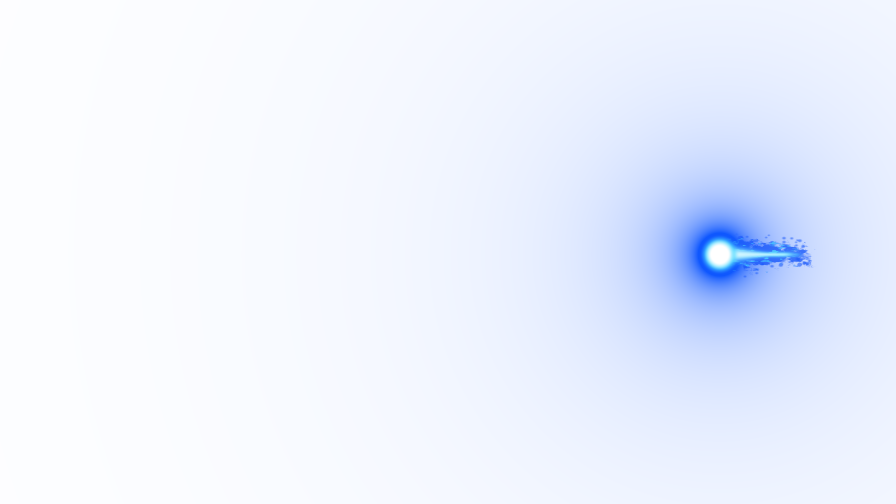
Give the GLSL for this background, as a Shadertoy shader.

```glsl
// A blue comet on a pale sky: a wide halo falls off as one over distance,
// a white-hot head sits at its centre, and a ragged tail of stretched noise,
// a bright streak and scattered sparks trails to the right.

const vec2 HEAD = vec2(1.428, 0.495);      // in canvas heights
const float TAIL_LENGTH = 0.172;
const vec3 DEEP_BLUE = vec3(0.08, 0.33, 0.98);
const vec3 CYAN = vec3(0.30, 0.85, 1.0);
const vec3 WHITE = vec3(1.0);

float hash(vec2 p) {
    return fract(sin(dot(p, vec2(127.1, 311.7))) * 43758.5453);
}

float noise(vec2 p) {
    vec2 cell = floor(p);
    vec2 f = fract(p);
    f = f * f * (3.0 - 2.0 * f);
    float low = mix(hash(cell), hash(cell + vec2(1.0, 0.0)), f.x);
    float high = mix(hash(cell + vec2(0.0, 1.0)), hash(cell + 1.0), f.x);
    return mix(low, high, f.y);
}

float fbm(vec2 p) {
    float sum = 0.0;
    float weight = 0.55;
    for (int i = 0; i < 3; i++) {
        sum += weight * noise(p);
        p = p * 2.1 + 7.3;
        weight *= 0.5;
    }
    return sum;
}

// Soft disc: 1 inside, 0 outside
float disc(vec2 p, float radius, float blur) {
    return 1.0 - smoothstep(radius - blur, radius + blur, length(p));
}

// Pale sky darkening to saturated blue near the head
vec3 halo(float dist) {
    float strength = clamp(0.041 / max(dist, 0.02) - 0.018, 0.0, 0.94);
    return WHITE - strength * vec3(1.0, 0.70, 0.005);
}

// Ragged blue envelope of the tail
float tailMask(vec2 p, float along) {
    float halfWidth = mix(0.034, 0.020, smoothstep(0.1, 0.9, along));
    float ragged = fbm(p * vec2(95.0, 170.0)) - 0.5;
    float edge = abs(p.y) / halfWidth + 1.5 * ragged;
    float ends = smoothstep(0.05, 0.3, along)
               * (1.0 - smoothstep(0.92, 1.06, along + 0.25 * ragged));
    return (1.0 - smoothstep(0.45, 1.05, edge)) * ends;
}

// Small sparks thrown off along the tail
float sparks(vec2 p, float pixel) {
    float sum = 0.0;
    for (int i = 0; i < 28; i++) {
        float id = float(i);
        float along = mix(0.25, 1.02, hash(vec2(id, 1.0)));
        float side = hash(vec2(id, 2.0)) * 2.0 - 1.0;
        vec2 spot = vec2(along * TAIL_LENGTH, side * mix(0.052, 0.032, along));
        float radius = mix(0.0010, 0.0028, hash(vec2(id, 3.0)));
        sum += disc((p - spot) * vec2(0.7, 1.0), radius, 0.001 + 0.5 * pixel);
    }
    return min(sum, 1.0);
}

void mainImage(out vec4 fragColor, in vec2 fragCoord) {
    float pixel = 1.0 / iResolution.y;
    vec2 p = fragCoord * pixel - HEAD;
    float along = p.x / TAIL_LENGTH;
    float dist = length(p);
    vec3 color = halo(dist);

    // Tail: blue body, sparks, then cyan filaments
    float body = tailMask(p, along);
    color = mix(color, DEEP_BLUE, 0.78 * body);
    color = mix(color, DEEP_BLUE, 0.55 * sparks(p, pixel));
    float filament = smoothstep(0.52, 0.72, fbm(p * vec2(65.0, 230.0) + 19.0));
    float fade = 1.0 - smoothstep(0.7, 1.0, along);
    color = mix(color, CYAN, 0.75 * filament * body * fade);

    // Central streak, thinning away from the head
    float reach = smoothstep(-0.02, 0.08, along)
                * (1.0 - smoothstep(0.72, 0.98, along));
    float width = mix(0.017, 0.005, smoothstep(0.0, 0.6, along));
    float streak = exp(-p.y * p.y / (width * width)) * reach;
    color = mix(color, CYAN, streak);
    color = mix(color, WHITE, 0.85 * streak * streak * (1.0 - 0.6 * along));

    // Head: cyan rim around a white core
    color = mix(color, CYAN, disc(p, 0.031, 0.009));
    color = mix(color, WHITE, disc(p, 0.024, 0.008));

    fragColor = vec4(clamp(color, 0.0, 1.0), 1.0);
}
```
